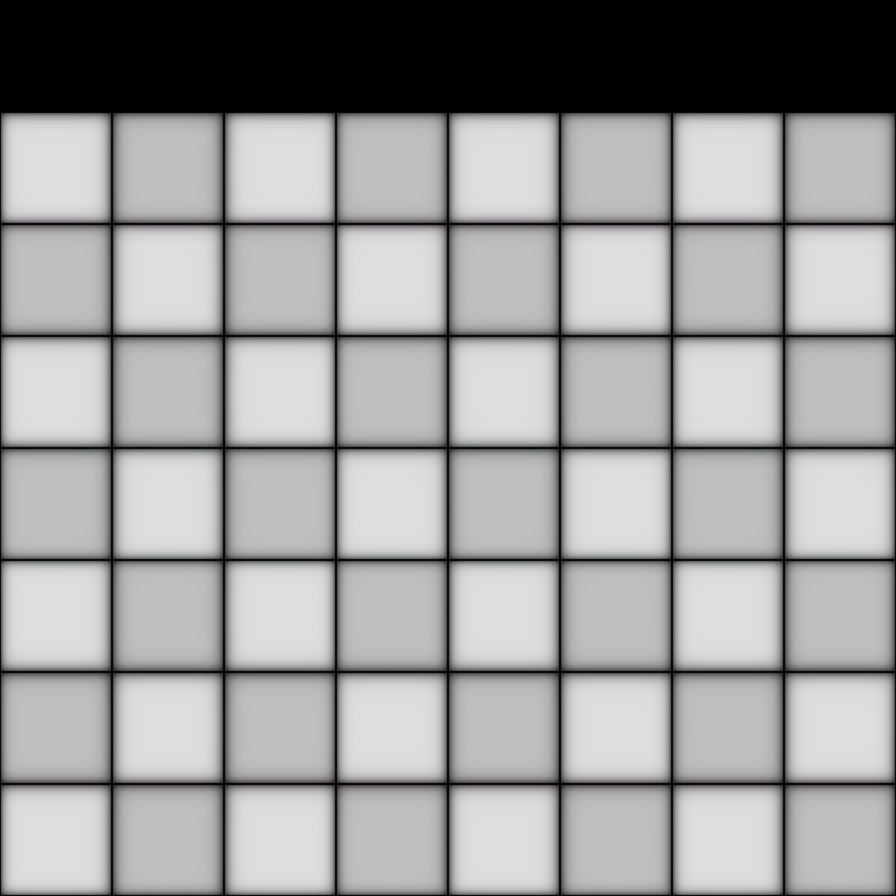
This pattern is drawn by a three.js fragment shader. Its source:

```glsl
// Checkerboard of light and mid grey tiles below a plain black band.
// Thin black joints split the tiles; a soft shadow fades inward from each
// joint by an exponential, its reach and tint drifting with layered cosines.

varying vec2 vUv;

const float GRID = 8.0;               // cells across and up
const float TILED_ROWS = 7.0;         // rows below the black band
const vec3 LIGHT_TILE = vec3(0.87);
const vec3 MID_TILE = vec3(0.75);
const vec3 BLACK = vec3(0.0);

// Lengths are fractions of one cell.
const float JOINT_HALF_WIDTH = 0.008;
const float EDGE_SOFTNESS = 0.007;
const float SHADOW_REACH = 0.042;
const float SHADOW_STRENGTH = 0.78;
const float REACH_VARIATION = 0.15;
const float TINT_AMOUNT = 0.035;
const vec3 TINT_AXIS = vec3(-0.5, 1.0, -0.5); // green to purple

// Distance from the nearest joint to each axis.
vec2 jointDistance(vec2 grid) {
  return abs(grid - floor(grid + 0.5));
}

// Shadow depth per axis, varied from one joint to the next.
vec2 jointShadow(vec2 distanceToJoint, vec2 joint) {
  vec2 drift = 0.7 * cos(joint * 2.1) + 0.3 * cos(joint * 4.7);
  vec2 reach = SHADOW_REACH * (1.0 - REACH_VARIATION * drift);
  return SHADOW_STRENGTH * exp(-distanceToJoint / reach);
}

void main() {
  vec2 grid = vUv * GRID;
  vec2 cell = floor(grid);
  vec2 joint = floor(grid + 0.5);
  vec2 toJoint = jointDistance(grid);

  // Alternating tiles
  float odd = mod(cell.x + cell.y, 2.0);
  vec3 color = mix(LIGHT_TILE, MID_TILE, odd);

  // Inner shadow, with a faint tint along the horizontal joints
  vec2 shadow = jointShadow(toJoint, joint);
  color *= (1.0 - shadow.x) * (1.0 - shadow.y);
  color += TINT_AXIS * TINT_AMOUNT * shadow.y * (1.0 - shadow.x)
    * cos((joint.y - 3.5) * 1.4);

  // Black joints
  float nearest = min(toJoint.x, toJoint.y);
  color *= smoothstep(JOINT_HALF_WIDTH - EDGE_SOFTNESS,
                      JOINT_HALF_WIDTH + EDGE_SOFTNESS, nearest);

  // Black band along the top
  float band = smoothstep(-EDGE_SOFTNESS, EDGE_SOFTNESS, grid.y - TILED_ROWS);
  color = mix(color, BLACK, band);

  gl_FragColor = vec4(clamp(color, 0.0, 1.0), 1.0);
}
```
